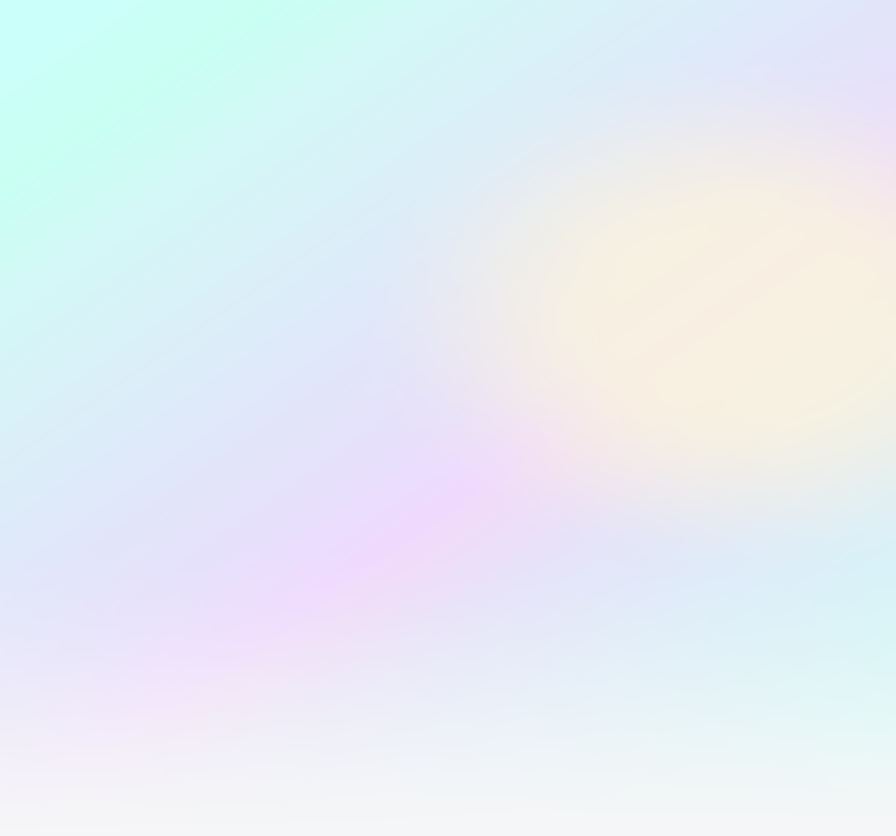
This background is drawn by a Shadertoy shader. Its source:

```glsl
// Pastel diagonal gradient with a cream oval glow, fading to pale grey below.

// Blends from one colour to the next as t crosses a span.
vec3 blendTo(vec3 color, vec3 next, float start, float end, float t) {
    return mix(color, next, clamp((t - start) / (end - start), 0.0, 1.0));
}

// Turns a ramp into soft steps, for faint contour bands.
float terrace(float x, float steps) {
    return (floor(x * steps) + smoothstep(0.15, 0.85, fract(x * steps))) / steps;
}

// Mint to violet and back again along the diagonal.
vec3 diagonalSweep(float t) {
    vec3 mint = vec3(0.79, 1.0, 0.953);
    vec3 sky = vec3(0.865, 0.928, 0.975);
    vec3 lavender = vec3(0.902, 0.88, 0.985);
    vec3 violet = vec3(0.938, 0.853, 0.998);

    vec3 color = blendTo(vec3(0.795, 1.0, 0.975), mint, 0.06, 0.13, t);
    color = blendTo(color, vec3(0.825, 0.975, 0.967), 0.13, 0.20, t);
    color = blendTo(color, sky, 0.20, 0.34, t);
    color = blendTo(color, lavender, 0.34, 0.48, t);
    color = blendTo(color, violet, 0.49, 0.555, t);
    color = blendTo(color, vec3(0.94, 0.862, 0.975), 0.555, 0.585, t);
    color = blendTo(color, vec3(0.9, 0.89, 0.975), 0.585, 0.65, t);
    color = blendTo(color, sky, 0.65, 0.75, t);
    return blendTo(color, vec3(0.8, 0.99, 0.96), 0.75, 0.96, t);
}

void mainImage(out vec4 fragColor, in vec2 fragCoord) {
    vec2 uv = fragCoord / iResolution.xy;

    // Diagonal sweep from the upper left to the lower right
    float diagonal = 0.427 * uv.x + 0.573 * (1.0 - uv.y);
    vec3 color = diagonalSweep(terrace(diagonal, 52.0));

    // Cream oval glow
    float ovalDistance = length((uv - vec2(0.827, 0.623)) / vec2(0.404, 0.293));
    float glow = 0.8 * (1.0 - smoothstep(0.34, 1.1, terrace(ovalDistance, 28.0)));
    color = mix(color, vec3(0.983, 0.96, 0.86), glow);

    // Pale fade along the bottom
    float fade = 1.0 - smoothstep(-0.06, 0.36, uv.y);
    fade = min(1.0, fade * 1.07);
    color = mix(color, vec3(0.962, 0.964, 0.97), fade);

    fragColor = vec4(color, 1.0);
}
```
